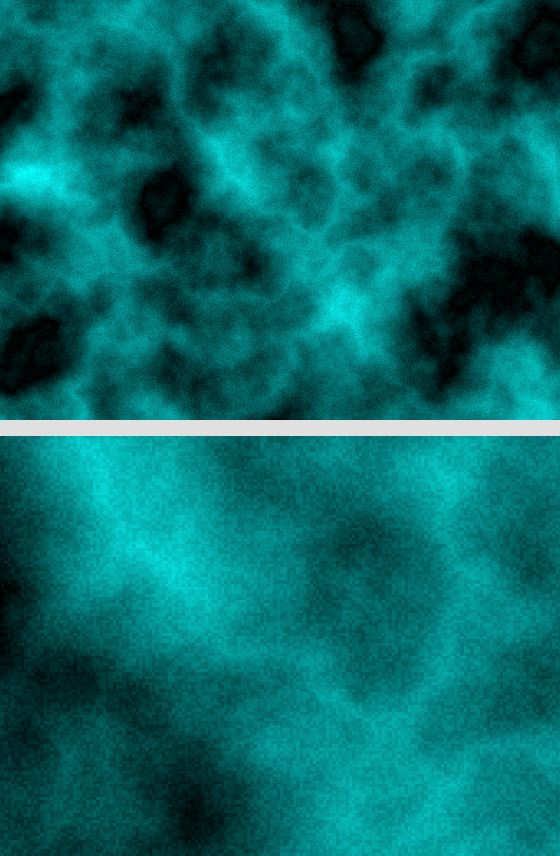
Top: the whole. Bottom: its middle third, enlarged.
This texture is drawn by a Shadertoy shader. Its source:

```glsl
// Teal nebula: soft clouds with dark hollows, thin bright veins and fine grain.
// A smooth fractal noise is added to a creased one (veins lie on its zero line);
// values below zero are folded back, which leaves dark creases in the hollows.

#define CLOUD_SCALE 3.2
#define VEIN_SCALE 2.5
#define BASE_LEVEL 0.575
#define CLOUD_GAIN 0.50
#define VEIN_GAIN 0.97
#define FOLD_GAIN 0.6
#define ROUGHNESS 0.5
#define OCTAVES 6
#define GRAIN_ROWS 384.0
#define GRAIN_GAIN 0.11
#define TINT vec3(0.025, 1.0, 0.995)

// Integer hash of a lattice cell, 0 to 1
float hash(vec2 cell) {
    uvec2 q = uvec2(ivec2(cell) + 32768);
    uint h = q.x * 1597334677u ^ q.y * 3812015801u;
    h = (h ^ (h >> 15)) * 2246822519u;
    h = (h ^ (h >> 13)) * 3266489917u;
    return float((h ^ (h >> 16)) >> 8) / 16777216.0;
}

// Dot product of a random unit gradient with the offset from its corner
float cornerSlope(vec2 cell, vec2 offset) {
    float angle = 6.28318 * hash(cell);
    return dot(vec2(cos(angle), sin(angle)), offset);
}

float gradientNoise(vec2 p) {
    vec2 cell = floor(p);
    vec2 f = p - cell;
    vec2 fade = f * f * f * (f * (f * 6.0 - 15.0) + 10.0);
    vec2 e = vec2(1.0, 0.0);
    float low = mix(cornerSlope(cell, f), cornerSlope(cell + e.xy, f - e.xy), fade.x);
    float high = mix(cornerSlope(cell + e.yx, f - e.yx), cornerSlope(cell + e.xx, f - e.xx), fade.x);
    return mix(low, high, fade.y);
}

// Octaves are turned and shifted so that their lattices do not line up
float fractalNoise(vec2 p) {
    mat2 turn = mat2(1.6, 1.2, -1.2, 1.6);
    float sum = 0.0;
    float amplitude = 1.0;
    for (int i = 0; i < OCTAVES; i++) {
        sum += amplitude * gradientNoise(p);
        p = turn * p + vec2(17.3, 9.7);
        amplitude *= ROUGHNESS;
    }
    return sum;
}

void mainImage(out vec4 fragColor, in vec2 fragCoord) {
    vec2 uv = fragCoord / iResolution.y;

    // Clouds and veins
    float cloud = fractalNoise(uv * CLOUD_SCALE + vec2(4.2, 31.6));
    float vein = abs(fractalNoise(uv * VEIN_SCALE + vec2(57.4, 12.8)));
    float light = BASE_LEVEL + CLOUD_GAIN * cloud - VEIN_GAIN * vein;

    // Fold the deepest hollows back up
    light = max(light, -FOLD_GAIN * light);

    // Fine grain, a little weaker in the dark
    float grain = hash(floor(uv * GRAIN_ROWS) + 911.0) - 0.5;
    light += GRAIN_GAIN * grain * mix(0.6, 1.0, smoothstep(0.0, 0.3, light));

    fragColor = vec4(clamp(light * TINT, 0.0, 1.0), 1.0);
}
```
